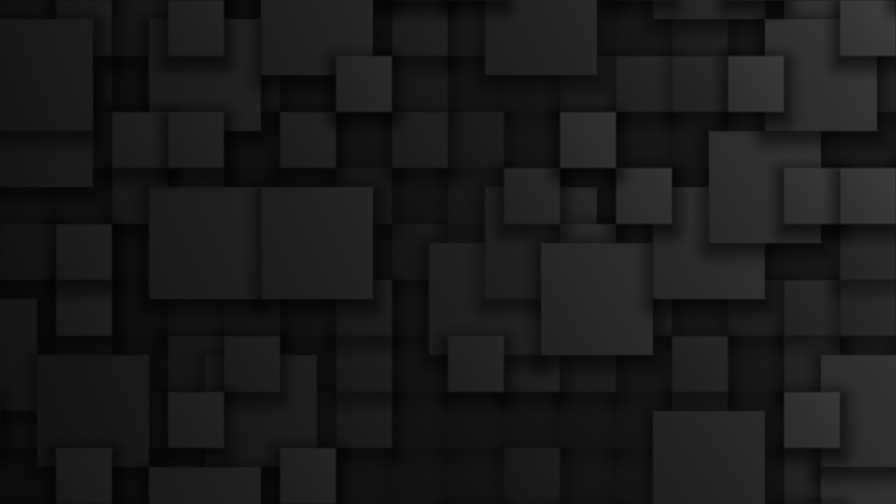
Reproduce this background procedurally as a Shadertoy shader.

```glsl
float hash(vec2 cell) {
    vec3 q = fract(cell.xyx * vec3(0.1031, 0.1030, 0.0973));
    q += dot(q, q.yzx + 33.33);
    return fract((q.x + q.y) * q.z);
}

float boxDistance(vec2 p, float halfSize) {
    vec2 d = abs(p) - halfSize;
    return length(max(d, 0.0)) + min(max(d.x, d.y), 0.0);
}

// Darkens the surroundings with a soft shadow, then paints the tile face
void addTile(inout float shade, vec2 p, vec2 corner, float size, float height, float light) {
    vec2 local = p - corner - 0.5 * size;
    float shadowDistance = boxDistance(local + vec2(0.0, 0.11), 0.5 * size);
    shade *= 1.0 - mix(0.22, 0.6, height) * smoothstep(0.38, -0.12, shadowDistance);

    vec2 slope = local / size;
    float face = light * mix(0.5, 1.0, height) * (1.0 + 0.12 * slope.x + 0.1 * slope.y);
    float edge = 0.015 + 4.5 / iResolution.y;
    float cover = smoothstep(edge, -edge, boxDistance(local, 0.5 * size));
    shade = mix(shade, face, cover);
}

void mainImage(out vec4 fragColor, in vec2 fragCoord) {
    // Nine small tiles fit the canvas height
    vec2 p = fragCoord / iResolution.y * 9.0;
    vec2 uv = fragCoord / iResolution.xy;
    float light = mix(0.098, 0.225, uv.x * (0.8 + 0.2 * uv.y));
    float shade = light * 0.38;

    // Paint from the lowest level to the highest
    for (int level = 0; level < 5; level++) {
        float height = float(level) / 4.0;

        // Small tiles, one per grid cell
        for (int j = -1; j <= 1; j++)
        for (int i = -1; i <= 1; i++) {
            vec2 cell = floor(p) + vec2(i, j);
            float rise = hash(cell + 47.0);
            if (int(5.0 * rise * rise) == level)
                addTile(shade, p, cell, 1.0, height, light);
        }

        // Large tiles, one per three-cell block, on a shifted grid
        for (int j = -1; j <= 1; j++)
        for (int i = -1; i <= 1; i++) {
            vec2 block = floor(p / 3.0) + vec2(i, j);
            vec2 jitter = vec2(hash(block + 11.0), hash(block + 83.0));
            vec2 corner = 3.0 * block + floor(3.0 * jitter) + 0.66;
            if (1 + int(3.0 * sqrt(hash(block + 29.0))) == level)
                addTile(shade, p, corner, 2.0, height + 0.1, light);
        }
    }

    fragColor = vec4(shade * vec3(1.0, 0.98, 1.0), 1.0);
}
```
